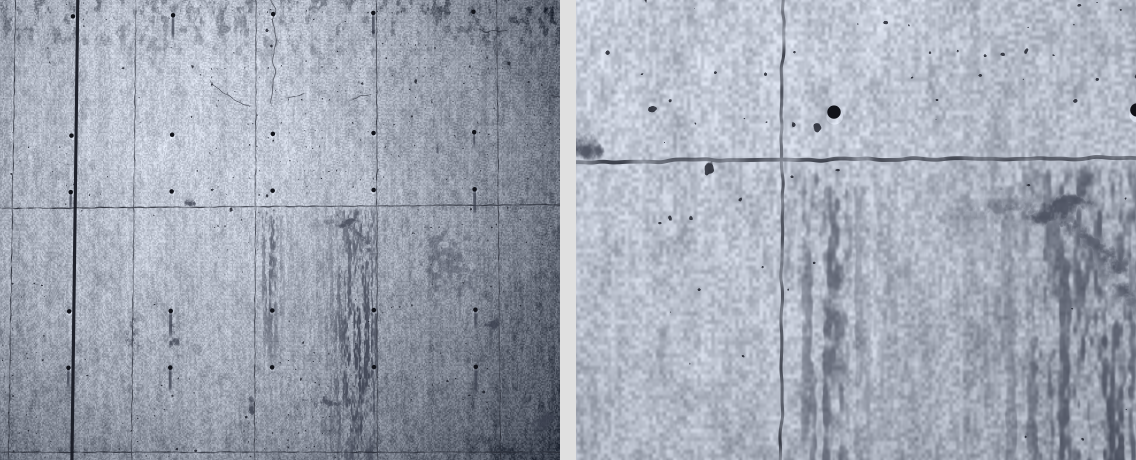
Left, the full canvas; right, a detail of the centre.
Write a WebGL 2 fragment shader that draws this texture.

```glsl
#version 300 es
precision highp float;
// Weathered concrete wall: formwork panels, paired tie holes, one deep joint and water stains.
uniform vec2 u_resolution;
out vec4 outColor;

const vec3 TINT = vec3(-0.025, 0.0, 0.05);
const vec3 JOINT = vec3(0.09, 0.10, 0.14);
const vec3 STAIN = vec3(0.23, 0.25, 0.31);
const vec2 PANEL = vec2(0.2615, 0.5340);
const vec2 PANEL_ORIGIN = vec2(0.0340, 0.0170);
const vec2 TIE = vec2(0.2175, 0.3840);
const vec2 TIE_ORIGIN = vec2(0.1590, 0.2015);
const float TIE_PAIR_GAP = 0.1235;

// Individual smudges: centre xy, radii zw
const vec4 SMUDGES[10] = vec4[10](
  vec4(0.289, 0.267, 0.012, 0.036), vec4(0.379, 0.262, 0.013, 0.026),
  vec4(0.548, 0.114, 0.014, 0.020), vec4(0.715, 0.124, 0.070, 0.013),
  vec4(0.755, 0.518, 0.040, 0.014), vec4(0.970, 0.430, 0.070, 0.100),
  vec4(1.070, 0.295, 0.018, 0.018), vec4(1.185, 0.085, 0.034, 0.020),
  vec4(0.410, 0.556, 0.014, 0.010), vec4(0.950, 0.675, 0.007, 0.016));

float hash(vec2 p) { return fract(sin(dot(p, vec2(127.1, 311.7))) * 43758.55); }

float noise(vec2 p) {
  vec2 i = floor(p), f = fract(p);
  f = f * f * (3.0 - 2.0 * f);
  return mix(mix(hash(i), hash(i + vec2(1, 0)), f.x),
             mix(hash(i + vec2(0, 1)), hash(i + vec2(1, 1)), f.x), f.y);
}

float fbm(vec2 p) {
  float sum = 0.0, gain = 0.53;
  for (int i = 0; i < 4; i++) {
    sum += gain * noise(p);
    p = p * 2.03 + 17.3;
    gain *= 0.5;
  }
  return sum;
}

float bell(float x, float width) { return exp(-x * x / (width * width)); }

// Antialiased coverage of everything closer than radius
float cover(float dist, float radius, float px) {
  return clamp((radius - dist) / px + 0.5, 0.0, 1.0);
}

// Line coverage that fades rather than widens below one pixel
float stroke(float dist, float halfWidth, float px) {
  float w = max(halfWidth, 0.5 * px);
  return cover(dist, w, px) * halfWidth / w;
}

// Distance to the nearest line of a repeating set
float lineDist(float x, float origin, float period) {
  return abs(fract((x - origin) / period + 0.5) - 0.5) * period;
}

// Scattered ragged air pits, at most one per cell
float pits(vec2 p, float scale, float density, float px) {
  vec2 id = floor(p * scale);
  vec2 centre = 0.25 + 0.5 * vec2(hash(id + 3.1), hash(id + 7.7));
  vec2 d = (fract(p * scale) - centre) * vec2(1.0, 0.6 + 0.9 * hash(id + 5.3));
  float seed = hash(id + 9.2);
  float radius = (0.025 + 0.06 * seed * seed) / scale;
  float edge = 0.0016 * (noise(p * 420.0) - 0.5);
  return step(hash(id), density) * stroke(length(d) / scale + edge, radius, px);
}

// Short bent scratches, mostly horizontal
float scratches(vec2 p, float scale, float density, float px) {
  vec2 id = floor(p * scale), f = fract(p * scale) - 0.5;
  float slope = hash(id + 2.4) - 0.65;
  float bend = f.y - slope * f.x - 0.5 * f.x * f.x - 0.05 * noise(p * 70.0);
  float reach = 0.12 + 0.25 * hash(id + 6.1);
  return step(hash(id + 1.9), density) * stroke(abs(bend) / scale, 0.0009, px)
       * smoothstep(0.0, 0.08, reach - abs(f.x));
}

// Tie hole: x = dark bore, y = lit lower rim, z = drip below
vec3 tieHole(vec2 p, vec2 origin, float px) {
  vec2 id = floor((p - origin) / TIE + 0.5);
  vec2 d = p - origin - id * TIE;
  float seed = hash(id + origin * 40.0);
  float bore = cover(length(d), 0.0048, px);
  float rim = cover(length(d - vec2(0.0005, -0.003)), 0.0060, px) - bore;
  float drip = stroke(abs(d.x), 0.0012 + 0.002 * seed, px) * step(d.y, 0.0)
             * smoothstep(0.0, 0.02, d.y + 0.015 + 0.05 * seed) * step(0.5, seed);
  return vec3(bore, max(rim, 0.0), drip);
}

void main() {
  float px = 1.0 / u_resolution.y;
  vec2 p = gl_FragCoord.xy * px;
  // Slight camera perspective
  vec2 wall = vec2(0.73 + (p.x - 0.73) * (0.978 + 0.022 * p.y), p.y - 0.012 * (p.x - 0.6) * p.y);

  // Light falloff, panel tone, vertical board grain and fine grit
  vec2 fall = (p - vec2(0.42, 0.68)) * vec2(0.80, 0.75);
  float tone = 0.795 - 0.86 * dot(fall, fall);
  tone += 0.03 * (hash(floor((wall - PANEL_ORIGIN) / PANEL)) - 0.5);
  tone += 0.10 * (fbm(wall * vec2(60.0, 2.5)) - 0.5) + 0.07 * (fbm(p * vec2(9.0, 12.0)) - 0.5);
  tone += 0.08 * (noise(p * vec2(190.0, 50.0)) - 0.5) + 0.19 * (noise(p * vec2(400.0, 330.0)) - 0.5);
  float mottle = smoothstep(0.52, 0.72, fbm(p * vec2(75.0, 45.0)));
  tone -= mottle * (0.06 + 0.16 * smoothstep(0.82, 1.0, p.y));
  vec3 color = vec3(tone) + TINT;

  // Water runs down the central lower panel, below an arched tide mark
  float inPanel = smoothstep(0.555, 0.562, wall.x) * smoothstep(0.822, 0.816, wall.x)
                * smoothstep(0.550, 0.535, wall.y);
  float runs = 0.55 * noise(wall * vec2(260.0, 14.0)) + 0.45 * noise(wall * vec2(330.0, 110.0));
  float wet = bell(wall.x - 0.780, 0.055) * (0.65 + 0.45 * bell(p.y - 0.2, 0.17))
            + 0.6 * bell(wall.x - 0.590, 0.022) * smoothstep(0.15, 0.35, p.y);
  float stain = inPanel * (wet + 0.12) * smoothstep(0.35, 0.75, runs) * 0.85;
  vec2 arc = (p - vec2(0.715, 0.430)) / vec2(0.095, 0.085);
  float tide = bell(length(arc) - 1.0, 0.12) * smoothstep(0.0, 0.3, arc.y) * smoothstep(-1.2, 0.9, arc.x);
  stain = max(stain, 0.75 * tide * smoothstep(0.25, 0.65, fbm(p * 110.0)));

  // Ragged smudges, the wide ones fainter
  float ragged = fbm(p * vec2(95.0, 75.0));
  for (int i = 0; i < 10; i++) {
    vec4 s = SMUDGES[i];
    float r = length((p - s.xy) / s.zw);
    float strength = mix(0.80, 0.40, smoothstep(0.02, 0.09, s.w));
    stain = max(stain, strength * smoothstep(0.0, 0.35, ragged - 0.16 - 0.36 * r));
  }
  color = mix(color, STAIN, min(stain, 0.85));

  // Clustered pits, scratches and one wandering crack
  float cluster = smoothstep(0.3, 0.7, noise(p * 6.0 + 2.0));
  float marks = max(pits(p, 25.0, 0.06 + 0.14 * cluster, px), pits(p + 4.0, 58.0, 0.28 * cluster, px));
  marks = max(marks, 0.8 * scratches(p, 7.0, 0.32, px) * smoothstep(0.65, 0.75, p.y));
  float crack = abs(wall.x - 0.589 - 0.012 * noise(vec2(3.0, p.y * 45.0)));
  marks = max(marks, 0.75 * stroke(crack, 0.0010, px) * smoothstep(0.76, 0.79, p.y));
  color = mix(color, JOINT, 0.8 * marks);

  // Worn panel seams and the deep joint
  vec2 wobble = 0.002 * (vec2(noise(p.yy * 60.0), noise(p.xx * 60.0 + 9.0)) - 0.5);
  float across = stroke(lineDist(wall.x + wobble.x, PANEL_ORIGIN.x, PANEL.x), 0.0011, px);
  float down = stroke(lineDist(wall.y + wobble.y, PANEL_ORIGIN.y, PANEL.y), 0.0014, px);
  float wear = 0.25 + 0.75 * noise(p * 75.0);
  color = mix(color, STAIN * 0.7, max(across, down) * wear);
  color = mix(color, JOINT, 0.95 * cover(abs(wall.x - 0.169), 0.0034, px));

  // Two staggered rows of tie holes form each pair
  vec3 tie = max(tieHole(wall, TIE_ORIGIN, px), tieHole(wall, TIE_ORIGIN + vec2(0.0, TIE_PAIR_GAP), px));
  color = mix(color, STAIN, 0.75 * tie.z);
  color += 0.10 * tie.y;
  color = mix(color, JOINT * 0.7, tie.x);
  outColor = vec4(clamp(color, 0.0, 1.0), 1.0);
}
```
